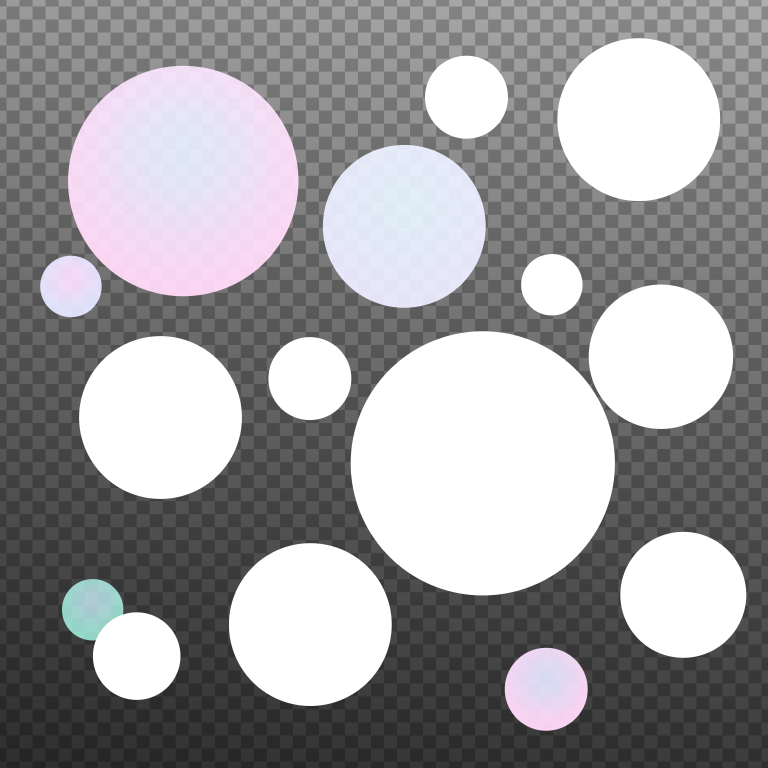
A WebGL 1 fragment shader for this background:

```glsl
precision highp float;

uniform vec2 u_resolution;

const float CHECKS = 59.0;

float hash(vec2 p) {
    return fract(sin(dot(p, vec2(127.1, 311.7))) * 43758.5453);
}

vec2 jitter(vec2 cell, float amount) {
    return amount * (vec2(hash(cell), hash(cell + 17.0)) - 0.5);
}

float isCell(vec2 cell, vec2 wanted) {
    return 1.0 - step(0.5, distance(cell, wanted));
}

// Antialiased checkerboard: 0 on dark squares, 1 on light ones
float checker(vec2 p, float pixel) {
    vec2 edge = 2.0 * (abs(fract(p * 0.5) - 0.5) - 0.25);
    vec2 side = clamp(edge / pixel, -0.5, 0.5);
    return 0.5 + 2.0 * side.x * side.y;
}

vec3 backdrop(vec2 uv, float pixel) {
    float height = clamp(0.86 * uv.y + 0.14 * uv.x, 0.0, 1.0);
    float dark = mix(0.14, 0.54, pow(height, 1.15));
    float light = 1.25 * dark + 0.01;
    return vec3(mix(dark, light, checker(uv * CHECKS, pixel * CHECKS)));
}

// Disc with a radial tint focused above its centre
vec3 paintDisc(vec3 base, vec2 uv, vec2 center, float radius,
               vec3 inner, vec3 outer, float transmission, float pixel) {
    vec2 local = (uv - center) / radius;
    float spread = smoothstep(0.0, 1.25, length(local - vec2(0.0, 0.25)));
    vec3 fill = mix(inner, outer, spread) + base * transmission;
    float coverage = clamp(0.5 + radius * (1.0 - length(local)) / pixel, 0.0, 1.0);
    return mix(base, min(fill, 1.0), coverage);
}

// Small discs: an inner and an outer set of three
vec3 paintSmallDisc(vec3 base, vec2 uv, vec2 cell, float pixel) {
    float middle = 1.0 - abs(cell.x - 1.0);
    vec2 innerSet = vec2(0.09 + 0.315 * cell.x, 0.63 - 0.12 * middle);
    vec2 outerSet = vec2(0.12 + 0.295 * cell.x + 0.19 * middle,
                         0.155 - 0.05 * (cell.x - 1.0) + 0.72 * middle);
    vec2 center = mix(innerSet, outerSet, cell.y) + jitter(cell + 5.0, 0.006);

    float pink = isCell(cell, vec2(2.0, 1.0));
    float teal = isCell(cell, vec2(0.0, 1.0));
    float lavender = isCell(cell, vec2(0.0));
    float radius = 0.04 + 0.014 * (middle + pink);

    vec3 inner = mix(vec3(1.0), vec3(0.82, 0.83, 0.92), pink);
    vec3 outer = mix(vec3(1.0), vec3(0.95, 0.80, 0.92), pink);
    inner = mix(inner, vec3(0.61, 0.72, 0.76), teal);
    outer = mix(outer, vec3(0.51, 0.78, 0.72), teal);
    inner = mix(inner, vec3(0.91, 0.80, 0.92), lavender);
    outer = mix(outer, vec3(0.82, 0.84, 0.93), lavender);
    float transmission = 0.12 * (pink + lavender) + 0.3 * teal;
    return paintDisc(base, uv, center, radius, inner, outer, transmission, pixel);
}

// Large discs: a skewed three by three layout with a swaying middle column
vec3 paintLargeDisc(vec3 base, vec2 uv, vec2 cell, float pixel) {
    vec2 offset = cell - 1.0;
    float middle = 1.0 - abs(offset.x);
    vec2 center = vec2(0.21 + 0.325 * cell.x, 0.185 + 0.31 * cell.y);
    center.x += 0.13 * middle * sin(2.4 * cell.y - 1.6);
    center.x -= 0.03 * offset.x * offset.y;
    center.y += 0.04 * offset.x - 0.1 * middle * min(cell.y, 1.0);
    center += jitter(cell, 0.004);

    float pink = isCell(cell, vec2(0.0, 2.0));
    float blue = isCell(cell, vec2(1.0, 2.0));
    float radius = 0.106 + 0.012 * (offset.x * offset.y - max(offset.x, 0.0));
    radius = mix(radius, 0.15, pink);
    radius = mix(radius, 0.172, isCell(cell, vec2(1.0)));
    radius = mix(radius, 0.057, isCell(cell, vec2(0.0)));

    vec3 inner = mix(vec3(1.0), vec3(0.82, 0.85, 0.91), pink);
    vec3 outer = mix(vec3(1.0), vec3(0.93, 0.79, 0.90), pink);
    inner = mix(inner, vec3(0.82, 0.87, 0.91), blue);
    outer = mix(outer, vec3(0.85, 0.85, 0.92), blue);
    float transmission = 0.12 * (pink + blue);
    return paintDisc(base, uv, center, radius, inner, outer, transmission, pixel);
}

void main() {
    float pixel = 1.0 / min(u_resolution.x, u_resolution.y);
    vec2 uv = gl_FragCoord.xy * pixel;
    vec3 color = backdrop(uv, pixel);

    for (int i = 0; i < 6; i++) {
        float index = float(i);
        vec2 cell = vec2(mod(index, 3.0), floor((index + 0.5) / 3.0));
        color = paintSmallDisc(color, uv, cell, pixel);
    }
    for (int row = 0; row < 3; row++) {
        for (int column = 0; column < 3; column++) {
            color = paintLargeDisc(color, uv, vec2(float(column), float(row)), pixel);
        }
    }
    gl_FragColor = vec4(color, 1.0);
}
```
